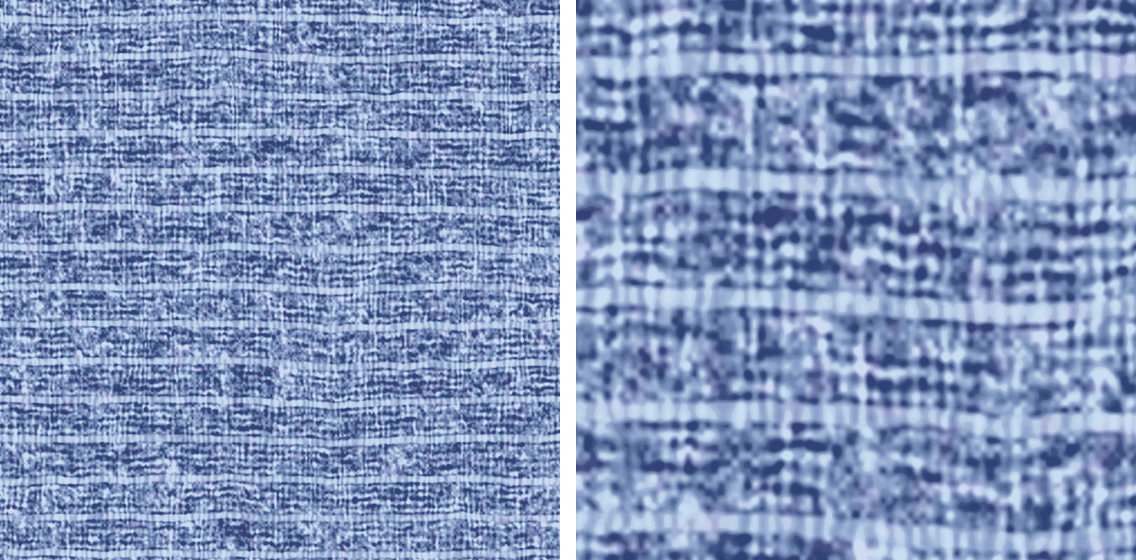
Left: the whole. Right: its middle third, enlarged.
Reproduce this texture procedurally as a WebGL 2 fragment shader.

```glsl
#version 300 es
precision highp float;
uniform vec2 u_resolution;
out vec4 fragColor;

float hash(vec2 cell) {
    uvec2 q = uvec2(ivec2(cell)) * uvec2(1597334673u, 3812015801u);
    uint h = (q.x ^ q.y) * 1597334673u;
    h = (h ^ (h >> 15)) * 2246822519u;
    return float((h ^ (h >> 13)) >> 8) / 16777216.0;
}

// Value noise, centred on zero
float noise(vec2 p) {
    vec2 i = floor(p), f = fract(p);
    f = f * f * (3.0 - 2.0 * f);
    float low = mix(hash(i), hash(i + vec2(1, 0)), f.x);
    float high = mix(hash(i + vec2(0, 1)), hash(i + vec2(1, 1)), f.x);
    return 2.0 * mix(low, high, f.y) - 1.0;
}

// Dark indigo to pale blue
vec3 denim(float t) {
    vec3 c = mix(vec3(0.18, 0.26, 0.46), vec3(0.24, 0.32, 0.51), smoothstep(-0.15, 0.07, t));
    c = mix(c, vec3(0.35, 0.44, 0.62), smoothstep(0.07, 0.23, t));
    c = mix(c, vec3(0.45, 0.54, 0.71), smoothstep(0.23, 0.44, t));
    c = mix(c, vec3(0.55, 0.64, 0.80), smoothstep(0.44, 0.63, t));
    c = mix(c, vec3(0.63, 0.71, 0.84), smoothstep(0.63, 0.79, t));
    c = mix(c, vec3(0.73, 0.81, 0.91), smoothstep(0.79, 0.93, t));
    return mix(c, vec3(0.79, 0.87, 0.95), smoothstep(0.93, 1.2, t));
}

void main() {
    vec2 p = gl_FragCoord.xy / u_resolution;

    // Gently wavering thread coordinates: five weft rows to each stripe
    float band = p.y * 14.6 - 0.12 + 0.10 * noise(p * vec2(5, 8))
               + 0.04 * noise(p * vec2(22, 12) + 40.0);
    float weft = band * 5.0 + 0.22 * noise(p * vec2(85, 70));
    float warp = p.x * 92.0 + 0.55 * noise(vec2(p.x * 37.0, p.y * 5.0) + 7.0)
               + 0.22 * noise(p * vec2(70, 75) + 90.0);
    float row = floor(weft + 0.5);
    float column = floor(warp + 0.5);
    float weftRidge = cos(6.2832 * weft);
    float warpRidge = cos(6.2832 * warp);

    // Regular weave, disturbed where fibres curl
    float fuzz = smoothstep(0.0, 0.7, noise(p * vec2(20, 25) + 11.0));
    float weave = 0.27 * weftRidge + 0.17 * warpRidge;
    float tone = 0.41 + weave * (1.0 - 0.6 * fuzz);

    // Dye variation along threads and depth variation along the gaps
    tone += 0.17 * (1.0 + weftRidge) * noise(vec2(p.x * 48.0, row * 7.0 + 500.0));
    tone += 0.16 * (1.0 - weftRidge) * noise(vec2(p.x * 42.0, floor(weft) * 5.0 + 1500.0));
    tone += 0.13 * (1.0 + warpRidge) * noise(vec2(column * 5.0 + 900.0, p.y * 48.0));
    float slub = smoothstep(0.35, 0.8, noise(vec2(column * 3.0 + 700.0, p.y * 9.0)));
    tone += 0.11 * (1.0 + warpRidge) * slub;

    // Yarn beads, slanted fibre curls and slight mottling
    vec2 slant = vec2(p.x + 0.7 * p.y, p.y - 0.7 * p.x);
    tone += 0.20 * noise(vec2(warp * 1.6, weft * 1.5) + 60.0);
    tone += (0.12 + 0.32 * fuzz) * noise(slant * vec2(150, 95) + 200.0);
    tone += 0.34 * noise(p * vec2(250, 225) + 30.0);
    tone += 0.08 * fuzz + 0.06 * noise(p * vec2(8, 19) + 70.0);

    // Narrow pale stripes with ragged edges, beaded by the upright threads
    float offset = abs(fract(band + 0.5) - 0.5) + 0.018 * noise(p * vec2(110, 60) + 800.0);
    float stripe = 1.0 - smoothstep(0.045, 0.125, offset);
    stripe *= 0.86 + 0.2 * noise(vec2(p.x * 18.0, floor(band + 0.5) * 3.0 + 300.0));
    float beads = 0.95 + 0.15 * warpRidge + 0.22 * noise(vec2(warp * 1.4, weft) + 400.0)
                + 0.12 * noise(p * vec2(250, 120) + 600.0);
    tone = mix(tone, beads, clamp(stripe, 0.0, 1.0));

    // Faint lilac cast on scattered fibres
    float lilac = smoothstep(0.1, 0.8, noise(p * vec2(65, 85) + 130.0));
    fragColor = vec4(denim(tone) + lilac * vec3(0.025, -0.012, 0.002), 1.0);
}
```
